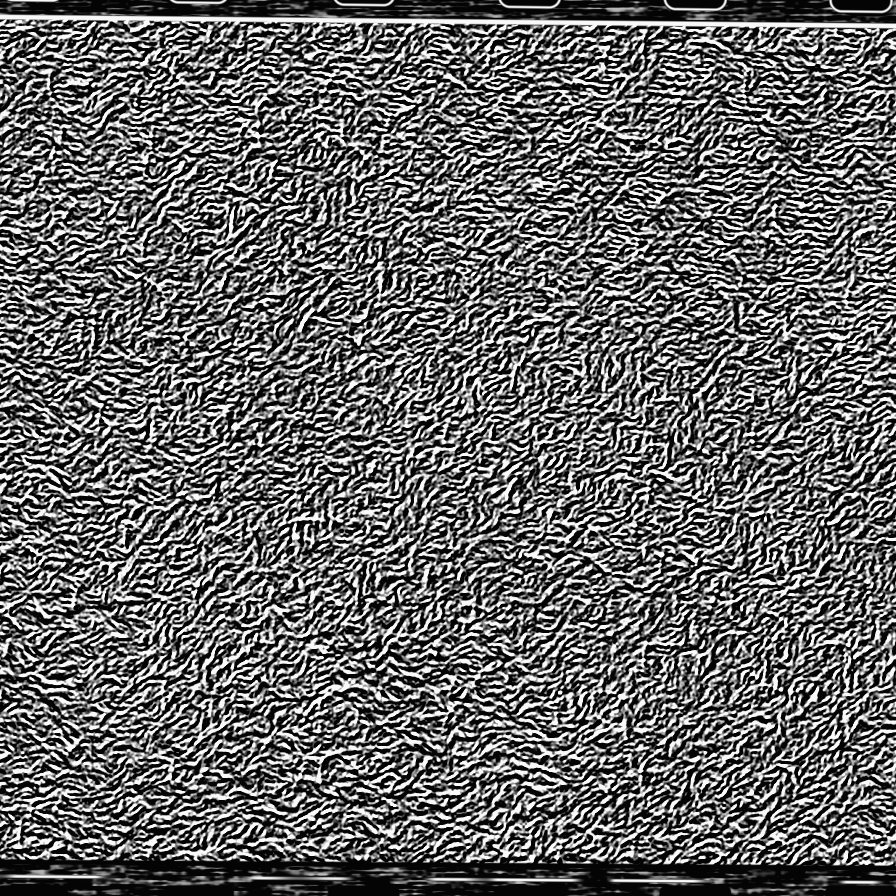
Reproduce this texture map procedurally as a WebGL 2 fragment shader.

```glsl
#version 300 es
precision highp float;
// Dense embossed fibre mat in black and white, framed by dark streaked strips.
// Noise is smeared along a tangled direction, differenced across it, roughened
// and clipped; a few longer curved fibres are scattered on top.

#define GRAIN 340.0       // noise cells across the canvas
#define SMEAR 0.58        // tap spacing along a fibre, in cells
#define RELIEF 0.65       // half offset of the emboss, in cells
#define ROUGHNESS 0.32    // share of unsmeared grain
#define LEAN 0.42         // mean fibre angle, radians
#define BLACK_AT -0.105   // relief that turns fully black
#define WHITE_AT 0.205    // relief that turns fully white
#define FIBRE_CELLS 32.0  // long fibre cells across the canvas
#define FIBRE_GAIN 0.28   // strength of the long fibres
#define SOFT 0.0012       // edge softness of the frame
#define TAB_PITCH 0.185   // spacing of the tabs in the strips

uniform vec2 u_resolution;
out vec4 fragColor;

float hash(vec2 p) {
  return fract(sin(dot(p, vec2(127.1, 311.7))) * 43758.5453);
}

float noise(vec2 p) {
  vec2 cell = floor(p), f = fract(p);
  f = f * f * (3.0 - 2.0 * f);
  float low = mix(hash(cell), hash(cell + vec2(1, 0)), f.x);
  float high = mix(hash(cell + vec2(0, 1)), hash(cell + vec2(1, 1)), f.x);
  return mix(low, high, f.y);
}

// Local fibre angle: broad drift plus small tangles
float fibreAngle(vec2 p) {
  float drift = noise(p * 6.0 + 3.7) - 0.5;
  float tangle = noise(p * 65.0 + 17.3) - 0.5;
  return LEAN + 0.8 * drift + 1.9 * tangle;
}

// Noise averaged along a direction with triangular weights
float smear(vec2 q, vec2 dir) {
  float sum = 0.0;
  for (int i = -3; i <= 3; i++) {
    float t = float(i);
    sum += (4.0 - abs(t)) * noise(q + dir * t * SMEAR);
  }
  return sum / 16.0;
}

// Scattered curved fibres, each a bright ridge with a dark side
float longFibres(vec2 p) {
  vec2 q = p * FIBRE_CELLS;
  float sum = 0.0;
  for (int j = -1; j <= 1; j++) {
    for (int i = -1; i <= 1; i++) {
      vec2 id = floor(q) + vec2(i, j);
      float seed = hash(id + 51.3);
      vec2 centre = id + vec2(hash(id + 7.1), hash(id + 23.9));
      float a = LEAN + 2.4 * (hash(id + 83.7) - 0.5);
      vec2 d = mat2(cos(a), -sin(a), sin(a), cos(a)) * (q - centre);
      d.y += (seed - 0.5) * 0.8 * d.x * d.x;
      float reach = 0.2 + 0.45 * seed;
      float taper = 1.0 - smoothstep(0.6, 1.0, abs(d.x) / reach);
      float across = d.y / 0.062;
      float ridge = exp(-across * across);
      float shade = exp(-(across + 2.0) * (across + 2.0));
      sum += taper * (ridge - 0.8 * shade) * step(0.4, hash(id + 11.7));
    }
  }
  return sum;
}

float fibreMat(vec2 p) {
  float a = fibreAngle(p);
  vec2 along = vec2(cos(a), sin(a));
  vec2 shift = RELIEF * vec2(-along.y, along.x);
  vec2 q = p * GRAIN;
  float relief = smear(q + shift, along) - smear(q - shift, along);
  vec2 g = q + 97.3;
  relief += ROUGHNESS * (noise(g + shift) - noise(g - shift));
  relief += FIBRE_GAIN * longFibres(p);
  relief += 0.03 * (noise(p * 9.0 + 31.0) - 0.5);
  return clamp((relief - BLACK_AT) / (WHITE_AT - BLACK_AT), 0.0, 1.0);
}

float line(float d, float halfWidth) {
  return 1.0 - smoothstep(halfWidth - SOFT, halfWidth + SOFT, abs(d));
}

float roundedBox(vec2 d, vec2 halfSize, float radius) {
  vec2 e = abs(d) - halfSize + radius;
  return length(max(e, 0.0)) + min(max(e.x, e.y), 0.0) - radius;
}

float streaks(vec2 p) {
  float broad = noise(p * vec2(45.0, 420.0));
  float fine = noise(p * vec2(190.0, 330.0) + 9.0);
  return 0.75 * smoothstep(0.45, 0.95, 0.65 * broad + 0.35 * fine);
}

void main() {
  vec2 p = gl_FragCoord.xy / u_resolution;
  float tone = fibreMat(p);

  // Slightly tilted strip edges: positive inside each strip
  float top = p.y - (0.981 - 0.010 * p.x);
  float bottom = (0.039 - 0.007 * p.x) - p.y;
  float strip = max(smoothstep(-SOFT, SOFT, top), smoothstep(-SOFT, SOFT, bottom));
  tone = mix(tone, streaks(p), strip);

  // Tabs: outlined along the top, plain black along the bottom
  float tabX = (fract((p.x - 0.961) / TAB_PITCH + 0.5) - 0.5) * TAB_PITCH;
  float topTab = roundedBox(vec2(tabX, p.y - 1.03 + 0.0135 * p.x), vec2(0.034, 0.03), 0.012);
  float lowTab = roundedBox(vec2(tabX, p.y + 0.018), vec2(0.04, 0.03), 0.008);
  tone *= smoothstep(-SOFT, SOFT, min(topTab, lowTab));
  tone = max(tone, line(topTab, 0.0013));

  // Bright rule under the top strip, dark and broken bright rules below
  tone = max(tone, line(top, 0.0027));
  tone *= 1.0 - line(bottom - 0.001, 0.0028);
  float broken = smoothstep(0.25, 0.55, noise(vec2(p.x * 24.0, 4.0)));
  tone = max(tone, broken * line(bottom - 0.017, 0.0016));

  fragColor = vec4(vec3(mix(0.015, 0.975, tone)), 1.0);
}
```
